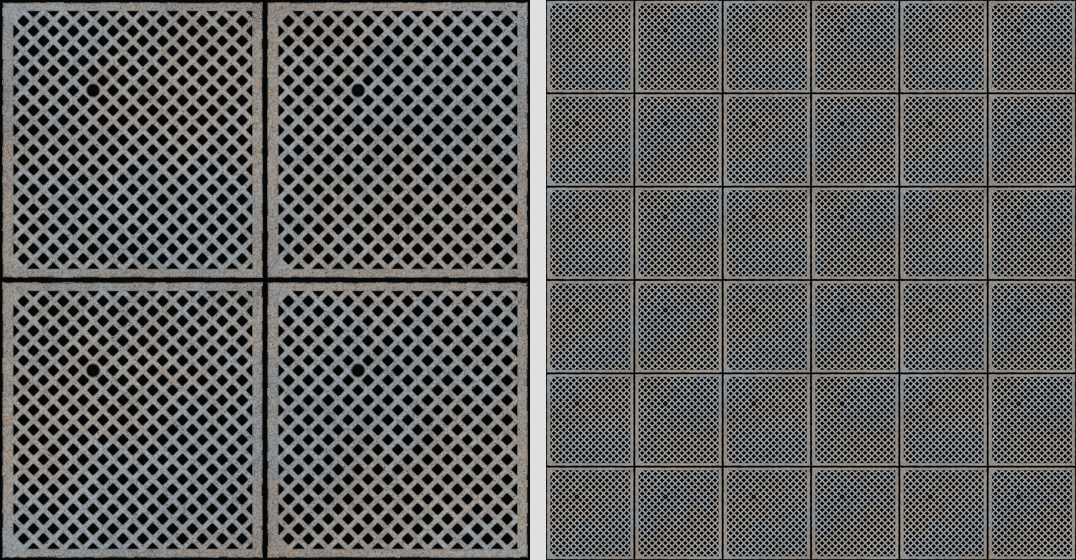
Left: one tile. Right: repeated 3 by 3.
This texture is drawn by a Shadertoy shader. Its source:

```glsl
const float TAU = 6.2831853;
const vec2 PANEL = vec2(0.945, 1.0);

float hash(vec2 p) {
    return fract(sin(dot(p, vec2(127.1, 311.7))) * 4375.85);
}

// Wrapping cellular noise: x = distance to nearest point, y = its random value
vec2 cellular(vec2 uv, vec2 count) {
    vec2 p = uv * count, cell = floor(p), nearest = vec2(9.0, 0.0);
    for (int j = -1; j <= 1; j++)
    for (int i = -1; i <= 1; i++) {
        vec2 c = cell + vec2(i, j), id = mod(c, count);
        vec2 point = c + vec2(hash(id), hash(id + 71.3));
        float d = length(p - point);
        if (d < nearest.x) nearest = vec2(d, hash(id + 19.7));
    }
    return nearest;
}

// Broad stains from sines with whole periods
float stain(vec2 uv, float phase) {
    vec2 a = uv * TAU;
    return (sin(a.x + 2.0 * sin(a.y + phase)) + sin(2.0 * a.y - a.x + phase)
          + 0.7 * sin(5.0 * a.x + 3.0 * a.y + 2.0 * sin(4.0 * a.y - 2.0 * a.x + phase))) / 2.7;
}

void mainImage(out vec4 fragColor, in vec2 fragCoord) {
    vec2 uv = fragCoord / iResolution.xy;
    vec2 panel = floor(uv * 2.0);
    vec2 q = fract(uv * 2.0) * PANEL;
    float pixel = 2.0 / iResolution.y;

    vec2 grain = cellular(uv, vec2(210.0, 222.0));
    vec2 blotch = cellular(uv, vec2(68.0, 72.0));
    float rough = grain.x - 0.45;

    // Outer plate, with slightly eroded edges
    vec2 rim = min(q, PANEL - q) - 0.0085;
    float plate = min(rim.x, rim.y) + 0.003 * (blotch.y - 0.5);

    // Opening that holds the lattice
    vec2 low = vec2(0.0484, 0.0404), high = vec2(0.899, 0.960);
    vec2 inset = min(q - low, high - q);
    float opening = min(inset.x, inset.y);

    // Diamond holes on a staggered grid, 12 by 13 periods
    vec2 g = (q - low) / (high - low) * vec2(12.0, 13.0);
    vec2 a = abs(fract(g + 0.5) - 0.5);
    vec2 center = a.x + a.y < 0.5 ? floor(g + 0.5) : floor(g) + 0.5;
    vec2 r = abs(g - center);
    float d = max(r.x + r.y, 1.12 * length(r));
    if (center == vec2(4.0, 9.0)) d = 0.98 * length(r);
    if (center.x < 0.3 && abs(center.y - 6.5) > 6.3) d = 0.5;
    float size = 0.303 + 0.022 * (hash(center + panel * 20.0) - 0.5);
    float hole = max((d - size) * 0.05 + 0.0015 * rough, -opening);

    // Weathered metal: grain, blotches, blue and brown stains
    float frame = smoothstep(0.006, -0.006, opening);
    float tone = 0.572 - 0.16 * rough + 0.06 * (blotch.y - 0.5)
               + 0.05 * (grain.y - 0.5) + 0.025 * stain(uv, 0.8) - 0.02 * frame;
    float tint = stain(uv, 2.4) + 0.5 * (blotch.y - 0.5) - 0.5 * frame;
    vec3 metal = tone * mix(vec3(1.03, 0.99, 0.95), vec3(0.95, 1.0, 1.04),
                            smoothstep(-0.8, 0.8, tint));

    // Rust on the frame, pits gathered at the upper right corner
    float rust = frame * smoothstep(0.55, 1.0, blotch.y) * smoothstep(0.6, 0.2, blotch.x);
    metal *= mix(vec3(1.0), vec3(1.0, 0.9, 0.82), rust);
    float worn = smoothstep(0.16, 0.0, length(q - vec2(0.90, 0.96)));
    float pit = step(0.96 - 0.3 * worn, grain.y) * smoothstep(0.5, 0.2, grain.x);
    metal *= 1.0 - 0.35 * pit;

    // Shaded edges and rare bright chips
    metal *= mix(0.76, 1.0, smoothstep(0.0, 0.006, hole));
    metal *= mix(0.70, 1.0, smoothstep(0.0, 0.007, plate));
    metal += 0.35 * step(0.9994, grain.y) * smoothstep(0.4, 0.1, grain.x);

    float solid = smoothstep(-0.7, 0.7, min(hole, plate) / pixel);
    vec3 dark = vec3(0.018, 0.02, 0.02) + 0.012 * grain.y;
    fragColor = vec4(mix(dark, metal, solid), 1.0);
}
```
